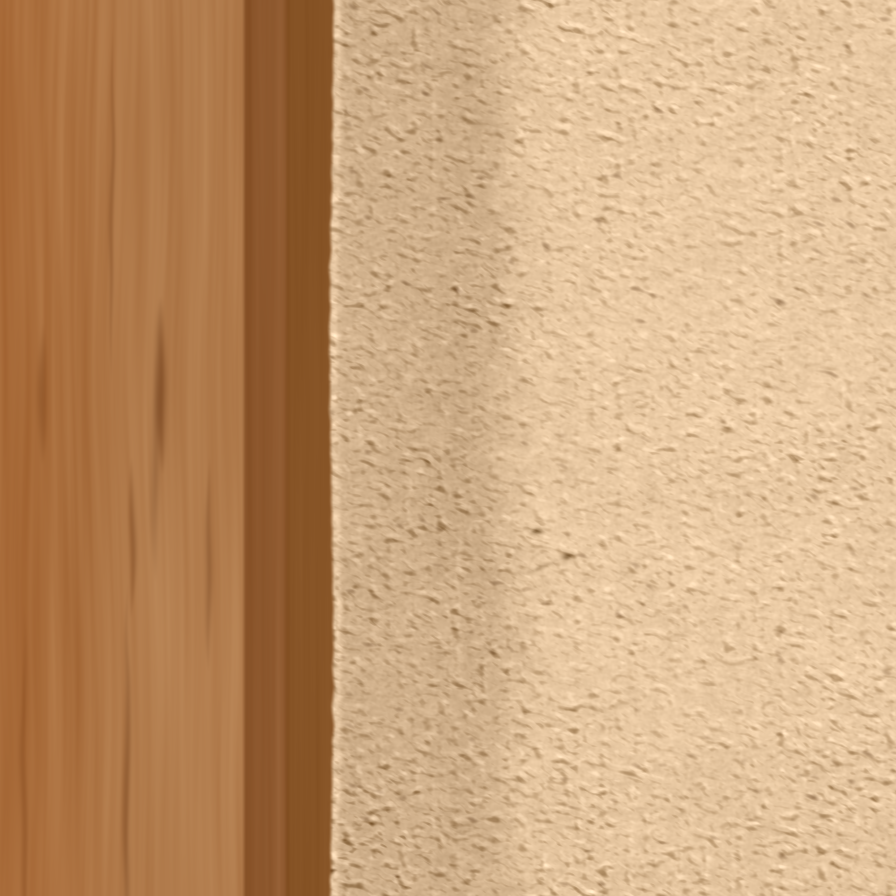
Give the GLSL for this texture, as a three.js fragment shader.

```glsl
varying vec2 vUv;

vec2 randomGradient(vec2 cell) {
  vec2 h = vec2(dot(cell, vec2(127.1, 311.7)), dot(cell, vec2(269.5, 183.3)));
  return 2.0 * fract(sin(h) * 43758.5) - 1.0;
}

float gradientNoise(vec2 p) {
  vec2 i = floor(p), f = fract(p);
  vec2 u = f * f * f * (f * (f * 6.0 - 15.0) + 10.0);
  vec2 e = vec2(0.0, 1.0);
  float low = mix(dot(randomGradient(i), f),
                  dot(randomGradient(i + e.yx), f - e.yx), u.x);
  float high = mix(dot(randomGradient(i + e), f - e),
                   dot(randomGradient(i + 1.0), f - 1.0), u.x);
  return mix(low, high, u.y);
}

float band(float x, float center, float width) {
  float d = (x - center) / width;
  return exp(-d * d);
}

// Tapered dark fleck running along the grain
float streak(vec2 p, vec2 center, float halfLength, float width) {
  float along = (p.y - center.y) / halfLength;
  float taper = max(1.0 - along * along, 0.0);
  float bend = 0.006 * gradientNoise(vec2(center.x * 90.0, p.y * 9.0));
  return taper * band(p.x + bend, center.x, width * (0.35 + 0.65 * taper));
}

vec3 woodPanel(vec2 p) {
  vec3 color = mix(vec3(0.665, 0.425, 0.23), vec3(0.695, 0.485, 0.30),
                   smoothstep(0.0, 0.20, p.x));
  float x = p.x + 0.012 * gradientNoise(vec2(p.x * 8.0, p.y * 2.5));
  float grain = 0.045 * gradientNoise(vec2(x * 38.0, p.y * 1.6))
              + 0.055 * gradientNoise(vec2(x * 95.0 + 7.0, p.y * 2.2))
              + 0.025 * gradientNoise(vec2(x * 200.0, p.y * 5.0));
  color += grain * vec3(0.8, 1.0, 1.0);
  color += 0.02 * gradientNoise(p * vec2(7.0, 3.0) + 4.0);

  float marks = 0.85 * streak(p, vec2(0.180, 0.57), 0.10, 0.006)
              + 0.50 * streak(p, vec2(0.174, 0.48), 0.13, 0.005)
              + 0.55 * streak(p, vec2(0.147, 0.40), 0.09, 0.004)
              + 0.60 * streak(p, vec2(0.142, 0.11), 0.24, 0.004)
              + 0.55 * streak(p, vec2(0.233, 0.37), 0.12, 0.004)
              + 0.45 * streak(p, vec2(0.125, 0.77), 0.20, 0.003)
              + 0.45 * streak(p, vec2(0.046, 0.56), 0.08, 0.005)
              + 0.35 * streak(p, vec2(0.028, 0.08), 0.25, 0.004);
  return color - marks * vec3(0.17, 0.16, 0.13);
}

vec3 frameTrim(vec2 p) {
  vec3 color = mix(vec3(0.55, 0.34, 0.175), vec3(0.525, 0.325, 0.145),
                   smoothstep(0.316, 0.324, p.x));
  color += 0.03 * gradientNoise(vec2(p.x * 95.0, p.y * 1.5));
  color += 0.015 * gradientNoise(vec2(p.x * 250.0, p.y * 4.0));
  color -= 0.025 * band(p.x, 0.277, 0.005);
  color -= 0.025 * band(p.x, 0.321, 0.003);
  return color + 0.03 * band(p.x, 0.312, 0.005);
}

// Short separate flecks, tilted down to the right
float flecks(vec2 p, vec2 scale, float threshold) {
  vec2 q = vec2(p.x, p.y + 0.28 * p.x);
  q.y += 0.003 * gradientNoise(p * 35.0);
  return smoothstep(threshold, threshold + 0.5, gradientNoise(q * scale + scale.yx));
}

vec3 plaster(vec2 p) {
  // Soft, ragged vertical shadow
  float shadowEdge = 0.565 + 0.03 * gradientNoise(vec2(3.0, p.y * 5.0))
                   + 0.04 * gradientNoise(p * 30.0 + 17.0);
  float lit = smoothstep(shadowEdge - 0.05, shadowEdge + 0.05, p.x);
  vec3 color = mix(vec3(0.815, 0.69, 0.545), vec3(0.91, 0.785, 0.635), lit);
  color -= 0.015 * band(p.x, 0.53, 0.04);
  color += 0.012 * band(p.x, 0.82, 0.16) * band(p.y, 0.55, 0.35);
  color += 0.03 * gradientNoise(p * vec2(9.0, 12.0));
  color += 0.05 * gradientNoise(p * vec2(42.0, 60.0) + 5.0);
  color -= 0.02 * lit * smoothstep(0.25, 0.0, p.y);

  // Fine bumps: loose bright glints above dark hollows
  vec2 above = p - vec2(0.003, 0.006);
  vec2 coarse = vec2(66.0, 128.0), fine = vec2(105.0, 185.0);
  float roughness = 0.95 + 0.8 * gradientNoise(p * 7.0 + 9.0)
                  + 0.3 * smoothstep(0.4, 0.0, p.y) + 0.1 * (1.0 - lit);
  float hollows = flecks(p, coarse, 0.06) + 0.6 * flecks(p, fine, 0.06);
  float glints = 0.6 * flecks(above, coarse, 0.06) + 0.4 * flecks(above, fine, 0.06)
               + 0.8 * flecks(p + 0.37, vec2(72.0, 135.0), 0.12);
  color += roughness * (0.10 * glints - 0.17 * hollows) * vec3(0.95, 1.0, 1.05);
  color += 0.055 * gradientNoise(p * vec2(125.0, 190.0));
  color += 0.030 * gradientNoise(p * 240.0 + 3.0);

  // Scattered pits
  float pits = flecks(p, vec2(50.0, 92.0), 0.28);
  color -= pits * vec3(0.30, 0.31, 0.30);
  float spots = band(length((p - vec2(0.599, 0.407)) * vec2(0.6, 1.2)), 0.0, 0.004)
              + band(length((p - vec2(0.633, 0.379)) * vec2(0.7, 1.0)), 0.0, 0.004)
              + 0.4 * band(p.x, 0.605, 0.017) * band(p.y - 0.4 * (p.x - 0.605), 0.367, 0.003);
  return color - 0.34 * spots;
}

void main() {
  vec2 p = vUv;
  vec3 color = mix(woodPanel(p), frameTrim(p), smoothstep(0.269, 0.275, p.x));

  // Uneven plaster border with a broken pale rim
  float border = 0.370 + 0.002 * cos(p.y * 9.0 - 2.4)
               + 0.003 * gradientNoise(vec2(2.0, p.y * 45.0));
  color = mix(color, plaster(p), smoothstep(border - 0.003, border + 0.003, p.x));
  float rim = band(p.x, border + 0.005, 0.005);
  color += rim * (0.09 + 0.16 * gradientNoise(vec2(5.0, p.y * 75.0)));
  gl_FragColor = vec4(clamp(color, 0.0, 1.0), 1.0);
}
```
